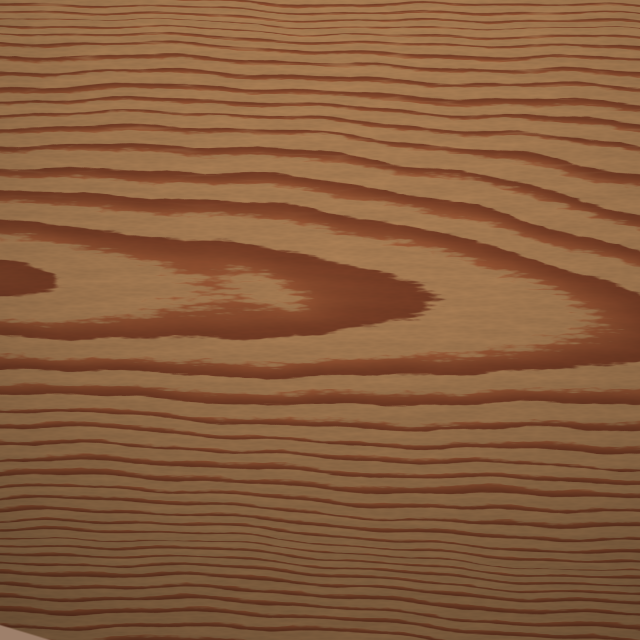
This texture is drawn by a Shadertoy shader. Its source:

```glsl
// A varnished softwood plank with cathedral grain: nested rust-red growth rings around a tongue.

const vec3 EARLYWOOD = vec3(0.645, 0.478, 0.318);
const vec3 LATEWOOD_INNER = vec3(0.575, 0.320, 0.190);
const vec3 LATEWOOD_OUTER = vec3(0.450, 0.225, 0.135);
const vec3 BENCH = vec3(0.62, 0.50, 0.42);

const float RING_AREA = 0.0122;     // squared half-height gained per ring
const float LINEAR_FROM = 0.30;     // beyond this distance ring spacing is even
const float CROWDING = 2.5;         // extra rings in the crowded zone
const float TONGUE_ONSET = 0.45;    // ring phase where wide latewood begins
const float OUTER_ONSET = 0.55;     // the same for the straight rings
const float ONSET_VARIATION = 0.20;
const float FRAY = 0.07;            // raggedness of ring edges
const float EDGE_SOFTNESS = 0.05;
const vec2 FIBER_SCALE = vec2(13.0, 120.0);
const vec2 PORE_SCALE = vec2(55.0, 230.0);

float hash(float n) {
    return fract(sin(n * 127.1) * 4375.85);
}

vec2 hash2(vec2 p) {
    vec2 q = vec2(dot(p, vec2(127.1, 311.7)), dot(p, vec2(269.5, 183.3)));
    return fract(sin(q) * 4375.85);
}

// Distance to the nearest scattered point
float cellular(vec2 p) {
    vec2 cell = floor(p);
    float nearest = 4.0;
    for (int j = -1; j <= 1; j++) {
        for (int i = -1; i <= 1; i++) {
            vec2 neighbor = cell + vec2(i, j);
            vec2 d = neighbor + hash2(neighbor) - p;
            nearest = min(nearest, dot(d, d));
        }
    }
    return sqrt(nearest);
}

float blob(vec2 p, vec2 radius) {
    vec2 q = p / radius;
    return exp(-dot(q, q));
}

// Slow waviness of the fibers
float waves(vec2 p) {
    return 0.0045 * sin(8.0 * p.x + 9.0 * p.y + 1.0)
         + 0.0025 * sin(19.0 * p.x - 14.0 * p.y)
         + 0.0012 * sin(43.0 * p.x + 31.0 * p.y + 2.0);
}

// Ring count: whole numbers are the sharp outer edges of latewood
float ringPhase(vec2 p) {
    float sag = (0.03 + 0.045 * p.x) * p.x;
    float axis = 0.564 - sag * (1.0 - smoothstep(0.60, 0.85, p.y));
    float v = p.y + waves(p) - axis;
    float away = abs(v);
    float bend = min(away, LINEAR_FROM);
    float phase = bend * (2.0 * away - bend) / RING_AREA;
    phase += CROWDING * smoothstep(0.36, 0.46, away);
    phase += 0.15 * sin(47.0 * v + 2.0 * p.x) * smoothstep(0.12, 0.25, away);

    // Tapering along the trunk, with a dark tip at the left and a pale eye
    phase += 0.30 + 0.62 * p.x + 0.85 * p.x * p.x * p.x;
    phase -= 0.50 * blob(vec2(p.x, v), vec2(0.17, 0.06));
    phase -= 0.22 * blob(vec2(p.x - 0.43, v + 0.25 * (p.x - 0.43)), vec2(0.06, 0.026));
    return phase;
}

void mainImage(out vec4 fragColor, in vec2 fragCoord) {
    vec2 uv = fragCoord / iResolution.xy;
    float fiber = cellular(uv * FIBER_SCALE) - 0.5;
    float pore = cellular(uv * PORE_SCALE) - 0.5;

    // Growth rings
    float phase = ringPhase(uv) + FRAY * fiber + 0.4 * FRAY * pore;
    float ring = floor(phase);
    float f = phase - ring;
    float edge = clamp(1.5 * fwidth(phase), EDGE_SOFTNESS, 0.4);
    float straight = step(2.5, ring);
    float variation = ONSET_VARIATION * (hash(ring + 3.0) - 0.5)
                    + 0.06 * sin(9.0 * uv.x + 2.4 * ring);
    float onset = mix(TONGUE_ONSET, OUTER_ONSET + variation, straight);
    float ragged = f + 0.14 * fiber + 0.08 * pore;
    float late = smoothstep(onset, onset + 0.15, ragged);
    late *= 1.0 - smoothstep(1.0 - edge, 1.0, f);

    // Worn flecks on the upper rings
    float wear = smoothstep(0.60, 0.95, uv.y) * smoothstep(0.0, 0.4, fiber);
    late *= 0.96 - 0.55 * wear;

    // Wood color
    vec3 latewood = mix(LATEWOOD_INNER, LATEWOOD_OUTER, smoothstep(onset, 0.95, f));
    vec3 color = mix(EARLYWOOD, latewood, late);
    float streaks = 0.012 * sin(uv.y * 210.0 + 4.0 * sin(uv.x * 5.0 + uv.y * 17.0));
    color *= 1.0 + streaks + 0.05 * fiber + 0.05 * pore;

    // Light falling off toward the bottom and the sides
    float shade = mix(0.74, 1.0, smoothstep(0.0, 0.6, uv.y));
    shade -= 0.32 * (uv.x - 0.55) * (uv.x - 0.55);
    color *= shade;

    // Pale bench showing past the lower left corner
    float corner = 0.0235 - 0.30 * uv.x - uv.y;
    color = mix(color, BENCH, smoothstep(-0.002, 0.002, corner));

    fragColor = vec4(color, 1.0);
}
```
